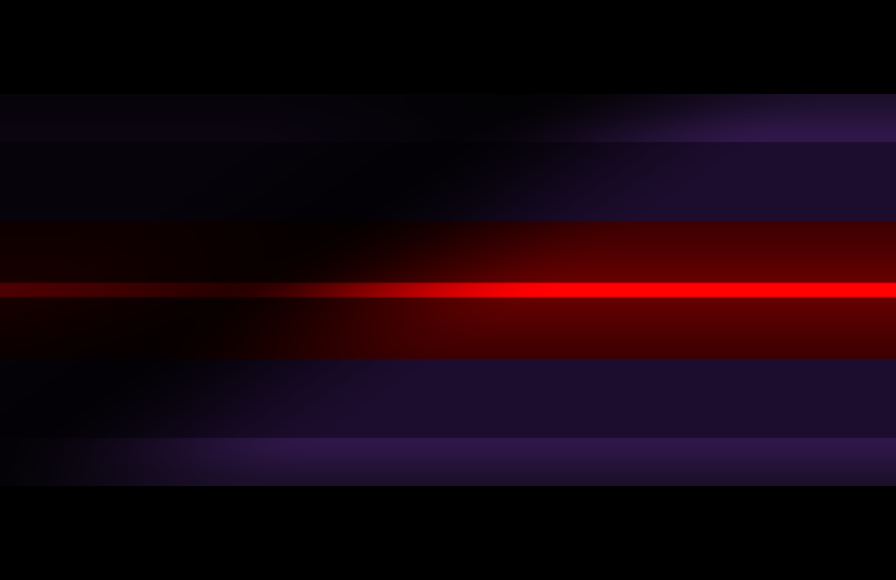
This background is drawn by a Shadertoy shader. Its source:

```glsl
#define BEAM_HALF 0.0125
#define RED_HALF 0.119
#define VIOLET_HALF 0.255
#define RIM_HALF 0.338
#define SHADE_CENTER 0.435
#define SHADE_SLANT 0.945
#define SHADE_WIDTH 0.19
#define RESIDUAL_LIGHT 0.22

const vec3 BEAM_RED = vec3(1.0, 0.0, 0.01);
const vec3 INNER_RED = vec3(0.44, 0.0, 0.0);
const vec3 OUTER_RED = vec3(0.235, 0.0, 0.005);
const vec3 VIOLET = vec3(0.11, 0.048, 0.18);
const vec3 RIM_BRIGHT = vec3(0.19, 0.09, 0.29);
const vec3 RIM_DARK = vec3(0.11, 0.06, 0.17);

// Antialiased coverage of a horizontal band around the middle
float band(float dist, float halfHeight, float soft) {
    return 1.0 - smoothstep(halfHeight - soft, halfHeight + soft, dist);
}

// Slanted light front, with a faint remainder at the far left
float lightAmount(vec2 uv) {
    float front = uv.x - SHADE_CENTER - SHADE_SLANT * (uv.y - 0.5);
    float lit = smoothstep(-SHADE_WIDTH, SHADE_WIDTH, front);
    float remainder = RESIDUAL_LIGHT * (1.0 - 0.65 * smoothstep(-0.45, -0.1, front));
    return mix(remainder, 1.0, lit);
}

void mainImage(out vec4 fragColor, in vec2 fragCoord) {
    vec2 uv = fragCoord / iResolution.xy;
    float dist = abs(uv.y - 0.5);
    float soft = 0.75 / iResolution.y;
    float light = lightAmount(uv);

    // Outer rims fade away from the middle
    float rimFade = smoothstep(VIOLET_HALF, RIM_HALF, dist);
    vec3 rim = mix(RIM_BRIGHT, RIM_DARK, rimFade);
    vec3 color = rim * band(dist, RIM_HALF, soft);

    // Violet stripes and the red core
    color = mix(color, VIOLET, band(dist, VIOLET_HALF, soft));
    float redFade = pow(clamp(dist / RED_HALF, 0.0, 1.0), 0.8);
    vec3 red = mix(INNER_RED, OUTER_RED, redFade);
    color = mix(color, red, band(dist, RED_HALF, soft));
    color *= light;

    // Bright central beam, lit a little ahead of its surroundings
    vec3 beam = BEAM_RED * pow(light, 0.8);
    color = mix(color, beam, band(dist, BEAM_HALF, 2.0 * soft));

    fragColor = vec4(color, 1.0);
}
```
